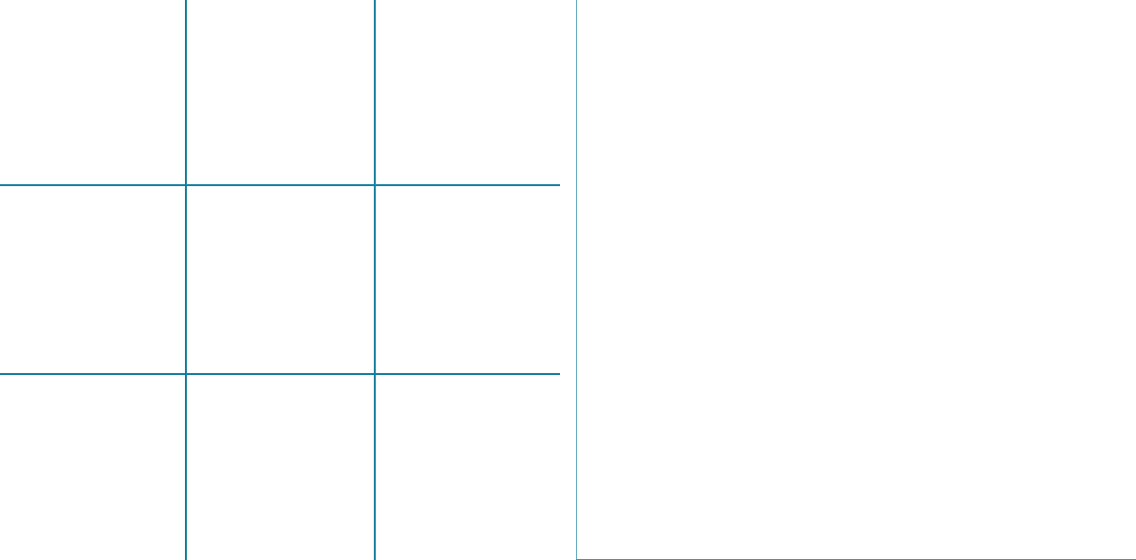
Left: the whole. Right: its middle third, enlarged.
Reproduce this pattern procedurally as a WebGL 1 fragment shader.

```glsl
precision highp float;
// Thin teal grid lines dividing a white field into three by three cells.

uniform vec2 u_resolution;

#define PERIOD 0.3373
#define FIRST_LINE vec2(0.3320, 0.3321)
#define LINE_WIDTH 0.0034
#define LINE_COLOR vec3(0.05, 0.475, 0.615)
#define PAPER_COLOR vec3(1.0)

// Distance to the nearest grid line along each axis.
vec2 gridDistance(vec2 p) {
    vec2 cell = fract((p - FIRST_LINE) / PERIOD + 0.5) - 0.5;
    return abs(cell) * PERIOD;
}

// Share of a pixel covered by a line centred at the given distance.
vec2 lineCoverage(vec2 dist, float pixel) {
    vec2 nearEdge = max(dist - 0.5 * pixel, vec2(-0.5 * LINE_WIDTH));
    vec2 farEdge = min(dist + 0.5 * pixel, vec2(0.5 * LINE_WIDTH));
    return clamp((farEdge - nearEdge) / pixel, 0.0, 1.0);
}

void main() {
    float side = min(u_resolution.x, u_resolution.y);
    vec2 p = gl_FragCoord.xy / side;

    // Join vertical and horizontal lines without darkening the crossings.
    vec2 coverage = lineCoverage(gridDistance(p), 1.0 / side);
    float ink = max(coverage.x, coverage.y);

    gl_FragColor = vec4(mix(PAPER_COLOR, LINE_COLOR, ink), 1.0);
}
```
